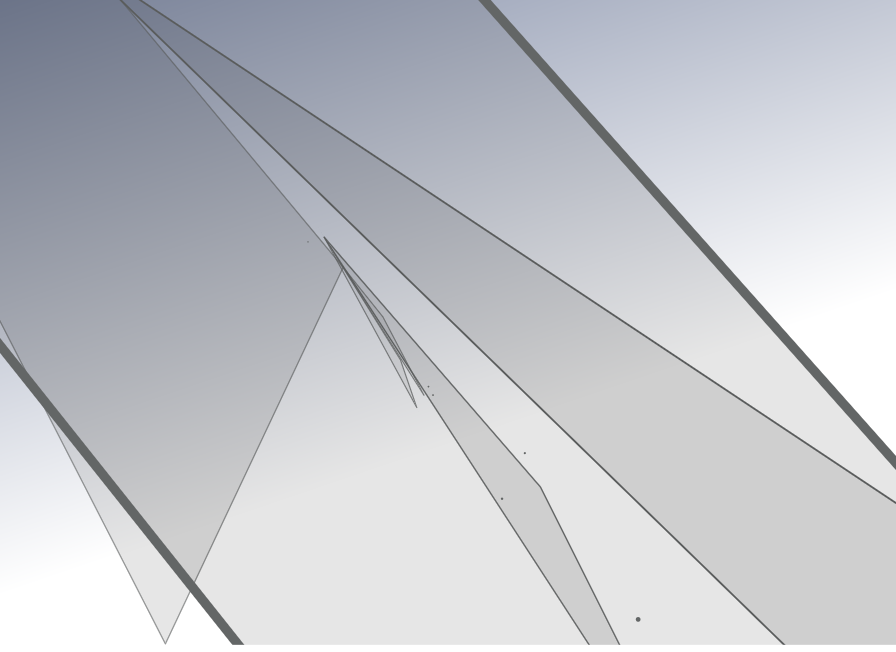
Write a Shadertoy shader that draws this background.

```glsl
// Overlapping translucent grey panes with dark outlines on a slanted sky gradient.
// Every pane is a convex quad: half planes give its fill, segments its outline.
// Lengths are in canvas heights, with x running from 0 to ASPECT.

const float ASPECT = 1.376;
const float FLOOR_HEIGHT = 0.011;
const vec3 SKY_DEEP = vec3(0.52, 0.56, 0.66);
const vec3 SKY_PALE = vec3(1.0);
const vec3 INK = vec3(0.39, 0.40, 0.40);

// Signed distance to the line a-b, negative on its left side
float lineSide(vec2 p, vec2 a, vec2 b) {
    vec2 d = normalize(b - a);
    return dot(p - a, vec2(d.y, -d.x));
}

float segmentDistance(vec2 p, vec2 a, vec2 b) {
    vec2 d = b - a;
    float t = clamp(dot(p - a, d) / dot(d, d), 0.0, 1.0);
    return length(p - a - d * t);
}

// Coverage of the region where distance is negative, one pixel soft
float coverage(float distance, float pixel) {
    return clamp(0.5 - distance / pixel, 0.0, 1.0);
}

vec3 sky(vec2 p) {
    float t = (1.0 - p.y + 0.34 * p.x) / 0.914;
    return mix(SKY_DEEP, SKY_PALE, clamp(t, 0.0, 1.0));
}

// Darkens a counter-clockwise convex quad by shade and inks its outline
vec3 pane(vec3 below, vec2 p, vec2 corners[4], float shade,
          float halfWidth, float inkAmount, float pixel) {
    float inside = -10.0;
    float outline = 10.0;
    for (int i = 0; i < 4; i++) {
        vec2 a = corners[i];
        vec2 b = corners[(i + 1) % 4];
        inside = max(inside, lineSide(p, a, b));
        outline = min(outline, segmentDistance(p, a, b));
    }
    vec3 color = below * (1.0 - shade * coverage(inside, pixel));
    return mix(color, INK, inkAmount * coverage(outline - halfWidth, pixel));
}

// Thin three-cornered splinter, built as a quad with one edge split
vec3 splinter(vec3 below, vec2 p, vec2 a, vec2 b, vec2 c, float pixel) {
    vec2 corners[4] = vec2[4](a, mix(a, b, 0.5), b, c);
    return pane(below, p, corners, 0.06, 0.0009, 0.75, pixel);
}

// Small ink specks: xy is the centre, z the radius
vec3 specks(vec3 below, vec2 p, float pixel) {
    vec3 spots[6] = vec3[6](
        vec3(0.980, 0.050, 0.0036), vec3(0.806, 0.305, 0.0016),
        vec3(0.771, 0.235, 0.0018), vec3(0.658, 0.407, 0.0013),
        vec3(0.665, 0.394, 0.0013), vec3(0.473, 0.629, 0.0009));
    vec3 color = below;
    for (int i = 0; i < 6; i++) {
        float d = length(p - spots[i].xy) - spots[i].z;
        color = mix(color, INK, coverage(d, pixel));
    }
    return color;
}

void mainImage(out vec4 fragColor, in vec2 fragCoord) {
    vec2 p = fragCoord / iResolution.xy * vec2(ASPECT, 1.0);
    float pixel = 1.0 / iResolution.y;
    vec3 color = sky(p);

    // Large hanging pane on the left
    vec2 hanging[4] = vec2[4](vec2(0.254, 0.0125), vec2(0.527, 0.590),
                              vec2(0.102, 1.1), vec2(-0.304, 1.1));
    color = pane(color, p, hanging, 0.10, 0.0010, 0.65, pixel);

    // Long dark ray running to the lower right
    vec2 ray[4] = vec2[4](vec2(0.142, 1.042), vec2(1.5, -0.276),
                          vec2(1.5, 0.146), vec2(0.152, 1.042));
    color = pane(color, p, ray, 0.10, 0.0014, 1.0, pixel);

    // Narrow shard and its splinters
    vec2 shard[4] = vec2[4](vec2(0.498, 0.636), vec2(0.921, -0.014),
                            vec2(0.964, -0.014), vec2(0.830, 0.253));
    color = pane(color, p, shard, 0.10, 0.0011, 0.9, pixel);
    color = splinter(color, p, vec2(0.498, 0.636), vec2(0.640, 0.375),
                     vec2(0.615, 0.448), pixel);
    color = splinter(color, p, vec2(0.527, 0.590), vec2(0.651, 0.394),
                     vec2(0.588, 0.514), pixel);

    // Broad diagonal band with heavy edges
    vec2 band[4] = vec2[4](vec2(-0.502, 1.1), vec2(0.4545, -0.1),
                           vec2(1.723, -0.1), vec2(0.655, 1.1));
    color = pane(color, p, band, 0.10, 0.0072, 1.0, pixel);

    // Specks and the white strip along the bottom
    color = specks(color, p, pixel);
    color = mix(color, SKY_PALE, coverage(p.y - FLOOR_HEIGHT, pixel));

    fragColor = vec4(color, 1.0);
}
```
